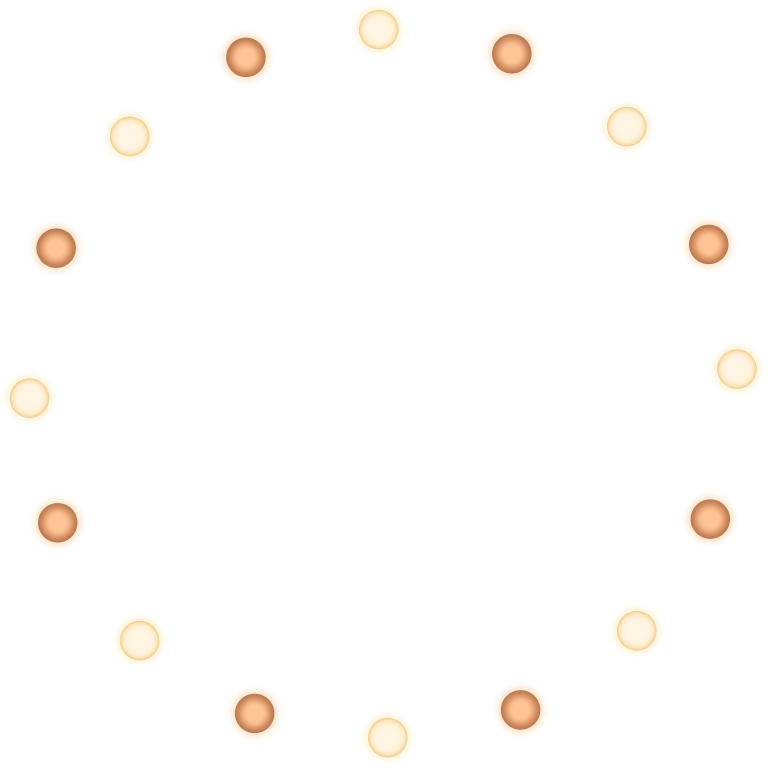
This background is drawn by a WebGL 1 fragment shader. Its source:

```glsl
precision highp float;
// Ring of softly glowing cream and copper beads on white.
uniform vec2 u_resolution;

#define BEAD_COUNT 16
#define RING_CENTER vec2(0.499, 0.5005)
#define RING_RADIUS 0.461
#define BEAD_RADIUS 0.0257
#define GLOW_WIDTH 0.0065
#define GLOW_STRENGTH 0.55

const float TAU = 6.283185;
const vec3 CREAM_CORE = vec3(1.0, 0.96, 0.885);
const vec3 CREAM_RIM = vec3(0.97, 0.78, 0.46);
const vec3 CREAM_GLOW = vec3(1.0, 0.94, 0.80);
const vec3 COPPER_CORE = vec3(1.0, 0.77, 0.585);
const vec3 COPPER_RIM = vec3(0.73, 0.45, 0.28);
const vec3 COPPER_GLOW = vec3(1.0, 0.85, 0.70);

// Uneven spacing in degrees, the same on opposite sides of the ring.
float angleWobble(float angle) {
    float a = 2.0 * angle;
    return -0.94 + 0.535 * cos(a + 1.083) + 0.216 * cos(2.0 * a + 2.87)
        + 0.563 * cos(3.0 * a + 0.121) - 0.395 * cos(4.0 * a);
}

// Bead centre, counted clockwise from the top.
vec2 beadCenter(float index) {
    float angle = TAU * index / float(BEAD_COUNT);
    angle += radians(angleWobble(angle));
    return RING_CENTER + RING_RADIUS * vec2(sin(angle), cos(angle));
}

// Layers one bead and its halo over the color below.
vec3 drawBead(vec3 below, float dist, float copper, float pixel) {
    float outside = max(dist - BEAD_RADIUS, 0.0) / GLOW_WIDTH;
    float halo = GLOW_STRENGTH * exp(-outside * outside);
    vec3 color = mix(below, mix(CREAM_GLOW, COPPER_GLOW, copper), halo);

    float r = clamp(dist / BEAD_RADIUS, 0.0, 1.0);
    vec3 cream = mix(CREAM_CORE, CREAM_RIM, pow(r, 7.0));
    vec3 shaded = mix(COPPER_CORE, COPPER_RIM, smoothstep(0.35, 1.1, r));
    float coverage = clamp(0.5 - (dist - BEAD_RADIUS) / pixel, 0.0, 1.0);
    return mix(color, mix(cream, shaded, copper), coverage);
}

void main() {
    float size = min(u_resolution.x, u_resolution.y);
    vec2 uv = (gl_FragCoord.xy - 0.5 * u_resolution) / size + 0.5;
    vec3 color = vec3(1.0);

    // Alternate cream and copper around the ring.
    for (int i = 0; i < BEAD_COUNT; i++) {
        float index = float(i);
        float dist = length(uv - beadCenter(index));
        color = drawBead(color, dist, mod(index, 2.0), 1.0 / size);
    }
    gl_FragColor = vec4(color, 1.0);
}
```
